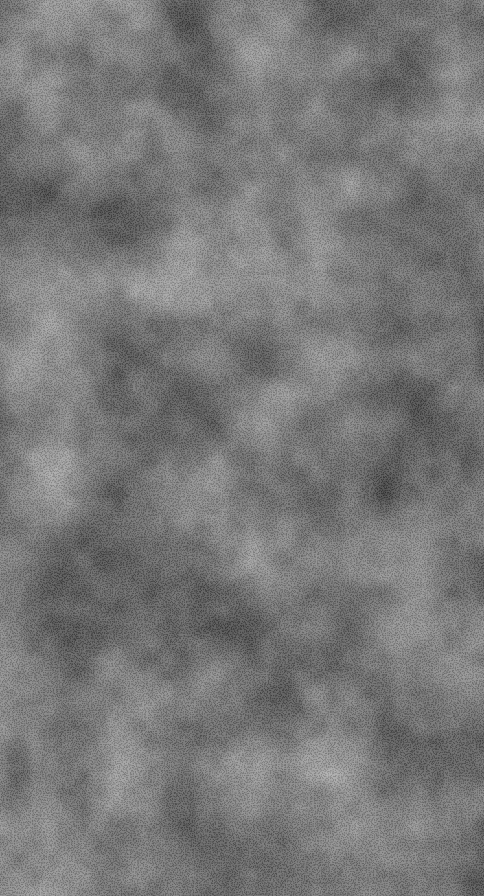
Write a WebGL 1 fragment shader that draws this texture.

```glsl
precision highp float;
uniform vec2 u_resolution;

vec2 hash2(vec2 cell) {
  vec3 q = fract(cell.xyx * vec3(0.1031, 0.1030, 0.0973));
  q += dot(q, q.yzx + 33.33);
  return fract((q.xx + q.yz) * q.zy);
}

float valueNoise(vec2 p) {
  vec2 cell = floor(p);
  vec2 f = fract(p);
  vec2 blend = f * f * (3.0 - 2.0 * f);
  float below = mix(hash2(cell).x, hash2(cell + vec2(1.0, 0.0)).x, blend.x);
  float above = mix(hash2(cell + vec2(0.0, 1.0)).x, hash2(cell + 1.0).x, blend.x);
  return mix(below, above, blend.y);
}

// Soft clouds: octaves of halving size and fading strength
float clouds(vec2 p) {
  float sum = 0.0;
  float strength = 0.5;
  for (int octave = 0; octave < 5; octave++) {
    sum += strength * (valueNoise(p) - 0.5);
    p = p * 2.03 + vec2(17.3, 41.7);
    strength *= 0.57;
  }
  return sum;
}

// Cellular noise: distance to the nearest scattered speck
float speckDistance(vec2 p) {
  vec2 cell = floor(p);
  float nearest = 2.0;
  for (int y = -1; y <= 1; y++) {
    for (int x = -1; x <= 1; x++) {
      vec2 neighbour = cell + vec2(float(x), float(y));
      nearest = min(nearest, distance(p, neighbour + hash2(neighbour)));
    }
  }
  return nearest;
}

void main() {
  vec2 uv = gl_FragCoord.xy / u_resolution.y;
  float cloud = clouds(uv * 13.0 + vec2(31.2, 9.1));

  // Fine dark specks over the clouds
  float grain = smoothstep(0.05, 0.6, speckDistance(uv * 487.0 + 60.0)) - 0.68;

  float grey = 0.469 + 0.46 * cloud + 0.148 * grain;
  gl_FragColor = vec4(vec3(grey), 1.0);
}
```
